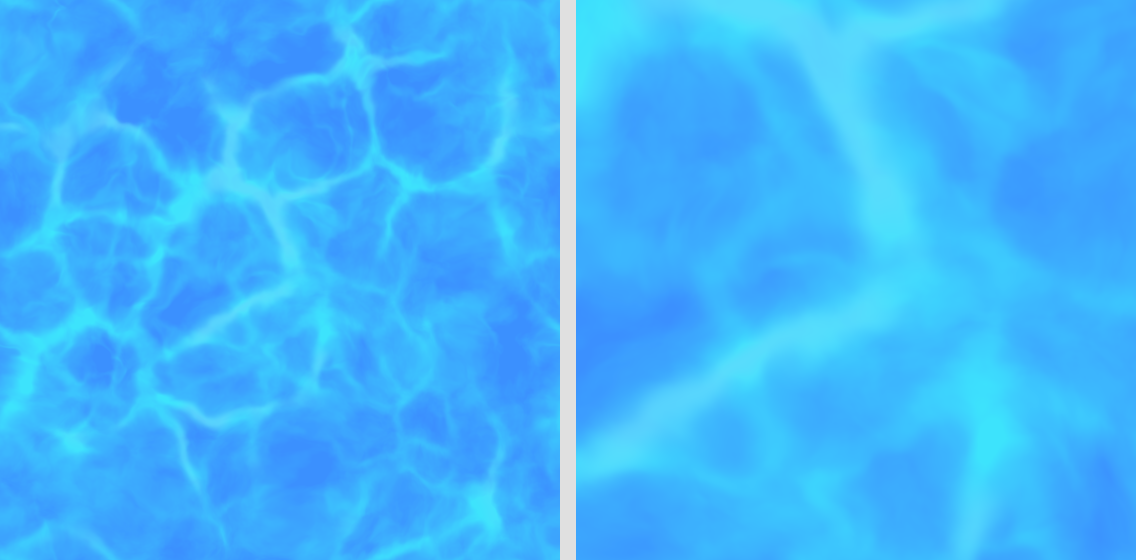
Left: the whole. Right: its middle third, enlarged.
This texture is drawn by a Shadertoy shader. Its source:

```glsl
// Tileable sunlit pool water: turquoise caustic webs and wisps over sky blue.

const vec2 ORIGIN = vec2(0.32, 0.57); // part of the pattern at the corner
const float CELLS = 5.0;            // large caustic cells across the tile
const float FINE_CELLS = 9.0;       // faint second web
const float JITTER = 0.9;           // irregularity of the cells
const float BEND = 0.10;            // broad bending of the web
const float RAGGED = 0.052;         // fine bending that frays the strands
const float ROUNDING = 15.0;        // lower fills the web junctions more
const float GLOW_WIDTH = 0.15;      // halo around strands, in cells
const float LINE_WIDTH = 0.048;     // bright strand, in cells
const float BASE_LEVEL = 0.609;     // green level of open water
const float CLOUD_GAIN = 0.23;
const float STREAK_GAIN = 0.055;
const float DETAIL_GAIN = 0.13;
const float FILAMENT_GAIN = 0.055;
const float GLOW_GAIN = 0.115;
const float LINE_GAIN = 0.14;
const float FINE_GAIN = 0.08;
const float LOW_LEVEL = 0.565;
const float HIGH_LEVEL = 0.89;
const vec3 DEEP_BLUE = vec3(0.232, 0.565, 0.995);
const vec3 TURQUOISE = vec3(0.24, 0.89, 0.99);
const vec3 PALE_GLINT = vec3(0.50, 0.82, 0.99);

// Integer hash of a lattice point, wrapped to the given period.
vec2 hashWrapped(vec2 cell, vec2 period, uint seed) {
    vec2 wrapped = cell - period * floor((cell + 0.5) / period);
    uvec2 v = uvec2(wrapped + 0.5) + uvec2(seed * 37u, seed * 101u);
    v = v * 1664525u + 1013904223u;
    v.x += v.y * 1664525u;
    v.y += v.x * 1664525u;
    v ^= v >> 16u;
    v.x += v.y * 1664525u;
    v.y += v.x * 1664525u;
    v ^= v >> 16u;
    return vec2(v & 65535u) / 65535.0;
}

// Two channels of smooth value noise.
vec2 noise(vec2 p, vec2 period, uint seed) {
    vec2 i = floor(p), f = fract(p);
    vec2 u = f * f * f * (f * (f * 6.0 - 15.0) + 10.0);
    vec2 low = mix(hashWrapped(i, period, seed),
                   hashWrapped(i + vec2(1, 0), period, seed), u.x);
    vec2 high = mix(hashWrapped(i + vec2(0, 1), period, seed),
                    hashWrapped(i + vec2(1, 1), period, seed), u.x);
    return mix(low, high, u.y);
}

// Octaves are shifted so that their lattice lines never coincide.
vec2 fbm(vec2 p, float frequency, uint seed) {
    vec2 sum = vec2(0.0), shift = vec2(0.0);
    float gain = 0.5, total = 0.0;
    for (uint k = 0u; k < 4u; k++) {
        sum += gain * noise(p * frequency + shift, vec2(frequency), seed + k);
        total += gain;
        gain *= 0.55;
        frequency *= 2.0;
        shift += vec2(0.37, 0.61);
    }
    return sum / total;
}

// Distance to the nearest cell border, with rounded junctions.
float webDistance(vec2 uv, float cells, uint seed) {
    vec2 p = uv * cells, home = floor(p);
    vec2 nearest = vec2(0.0), nearestCell = home;
    float best = 1e3;
    for (int y = -1; y <= 1; y++)
    for (int x = -1; x <= 1; x++) {
        vec2 cell = home + vec2(x, y);
        vec2 jitter = hashWrapped(cell, vec2(cells), seed) - 0.5;
        vec2 toPoint = cell + 0.5 + JITTER * jitter - p;
        float d = dot(toPoint, toPoint);
        if (d < best) { best = d; nearest = toPoint; nearestCell = cell; }
    }
    float sum = 0.0;
    for (int y = -2; y <= 2; y++)
    for (int x = -2; x <= 2; x++) {
        if (x == 0 && y == 0) continue;
        vec2 cell = nearestCell + vec2(x, y);
        vec2 jitter = hashWrapped(cell, vec2(cells), seed) - 0.5;
        vec2 toPoint = cell + 0.5 + JITTER * jitter - p;
        float d = dot(0.5 * (nearest + toPoint), normalize(toPoint - nearest));
        sum += exp(-ROUNDING * d);
    }
    return max(-log(sum) / ROUNDING, 0.0);
}

float strand(float d, float width) {
    return exp(-d * d / (width * width));
}

void mainImage(out vec4 fragColor, in vec2 fragCoord) {
    vec2 uv = fragCoord / iResolution.xy + ORIGIN;

    // Bend the plane so that cells become organic and strands fray.
    vec2 bent = uv + BEND * (fbm(uv, 3.0, 11u) - 0.5);
    vec2 wispy = bent + RAGGED * (fbm(bent, 9.0, 23u) - 0.5);

    // Drifting clouds of light, diagonal streaks and fine mottling.
    float clouds = fbm(wispy, 5.0, 31u).x - 0.5;
    vec2 diagonal = vec2(wispy.x - wispy.y, wispy.x + wispy.y);
    float streaks = noise(diagonal * vec2(15, 5), vec2(15, 5), 43u).x - 0.5;
    streaks += 0.7 * (noise(diagonal * vec2(33, 9), vec2(33, 9), 47u).x - 0.5);
    float detail = fbm(diagonal, 20.0, 91u).x - 0.5;

    // Wandering filaments where noise crosses its middle value.
    vec2 crossing = fbm(wispy, 6.0, 101u) - 0.5;
    vec2 fade = fbm(bent, 4.0, 53u);
    float filaments = strand(crossing.x, 0.035) * smoothstep(0.4, 0.65, fade.x)
        + strand(crossing.y, 0.035) * smoothstep(0.6, 0.35, fade.y);

    // Caustic webs whose strength and width fade in and out.
    float web = webDistance(wispy, CELLS, 61u);
    float fineWeb = webDistance(wispy + 0.03 * (fade - 0.5), FINE_CELLS, 71u);
    float glow = strand(web, GLOW_WIDTH * mix(0.5, 1.5, fade.y));
    float lineMask = smoothstep(0.36, 0.62, fade.x);
    float line = strand(web, LINE_WIDTH * mix(0.7, 1.4, fade.y)) * lineMask;
    float fine = strand(fineWeb, 0.085) * smoothstep(0.4, 0.68, fade.y);

    float level = BASE_LEVEL + CLOUD_GAIN * clouds + STREAK_GAIN * streaks
        + DETAIL_GAIN * detail + FILAMENT_GAIN * filaments
        + GLOW_GAIN * glow * mix(0.2, 0.8, fade.x)
        + LINE_GAIN * line + FINE_GAIN * fine;
    float light = clamp((level - LOW_LEVEL) / (HIGH_LEVEL - LOW_LEVEL), 0.0, 1.0);
    vec3 color = mix(DEEP_BLUE, TURQUOISE, light);

    // Sparse milky glints on the strongest strands.
    float glintMask = smoothstep(0.56, 0.72, fbm(uv, 3.0, 83u).x);
    color = mix(color, PALE_GLINT, 0.4 * glintMask * strand(web, 0.05) * lineMask);
    fragColor = vec4(color, 1.0);
}
```
